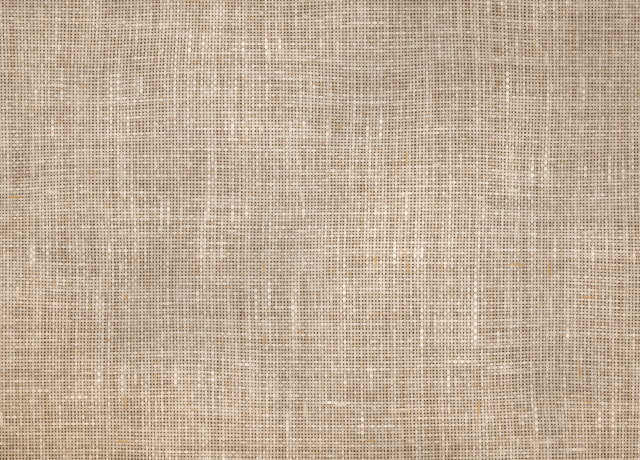
Give the GLSL for this texture, as a Shadertoy shader.

```glsl
float hash(vec2 p) {
    return fract(sin(dot(p, vec2(127.1, 311.7))) * 43758.5453);
}

float noise(vec2 p) {
    vec2 i = floor(p), f = fract(p);
    f = f * f * (3.0 - 2.0 * f);
    return mix(mix(hash(i), hash(i + vec2(1, 0)), f.x),
               mix(hash(i + vec2(0, 1)), hash(i + vec2(1, 1)), f.x), f.y);
}

// One family of parallel yarns: colour in rgb, coverage in a
vec4 yarn(float across, float along, float seed) {
    float id = floor(across) + seed;
    float streak = noise(vec2(along * 0.045, id));
    float fuzz = noise(vec2(along * 0.6, id + 300.0));
    float slub = smoothstep(0.86, 0.98, noise(vec2(along * 0.08, id + 600.0)));
    float offset = 0.16 * (hash(vec2(id, 9.0)) - 0.5);
    float d = abs(fract(across) - 0.5 + offset);
    float width = 0.24 + 0.11 * streak + 0.09 * fuzz + 0.17 * slub;

    float tone = 0.45 * streak + 0.35 * fuzz + 0.2 * hash(vec2(id, 4.0));
    tone = clamp(tone - 0.04 + 0.4 * slub, 0.0, 1.0);
    vec3 color = mix(vec3(0.77, 0.675, 0.57), vec3(0.98, 0.93, 0.87), tone);
    float golden = smoothstep(0.8, 0.98, noise(vec2(along * 0.3, id + 900.0)));
    color = mix(color, vec3(0.8, 0.64, 0.44), 0.45 * golden);
    float roundness = min(d / width, 1.0);
    color *= 1.0 - 0.18 * roundness * roundness;
    return vec4(color, 1.0 - smoothstep(width - 0.1, width + 0.1, d));
}

// Plain weave, the upper yarn alternating like a checkerboard
vec3 weave(vec2 uv) {
    vec2 p = uv * 138.0;
    p += 1.4 * vec2(noise(uv * 5.0), noise(uv * 5.0 + 40.0));
    vec4 warp = yarn(p.x, p.y, 0.0);
    vec4 weft = yarn(p.y, p.x, 2000.0);
    bool warpOnTop = mod(floor(p.x) + floor(p.y), 2.0) < 0.5;
    vec4 upper = warpOnTop ? warp : weft;
    vec4 lower = warpOnTop ? weft : warp;
    vec3 gap = vec3(0.35, 0.265, 0.175);
    vec3 color = mix(gap, lower.rgb * 0.9, lower.a);
    return mix(color, upper.rgb, upper.a);
}

// Scattered thick knots, some pale and some ochre
vec4 knots(vec2 uv) {
    vec2 p = uv * 13.0, cell = floor(p);
    vec2 center = 0.35 + 0.3 * vec2(hash(cell + 11.0), hash(cell + 23.0));
    vec2 q = fract(p) - center;
    if (hash(cell + 31.0) < 0.5) q = q.yx;
    float kind = hash(cell + 47.0);
    float halfLength = mix(0.06, 0.3, pow(hash(cell + 59.0), 2.0));
    float r = length(q / vec2(halfLength, 0.04));
    r += 0.5 * (noise(p * 14.0) - 0.5);
    float present = step(hash(cell + 71.0), 0.5);
    vec3 color = kind < 0.2 ? vec3(0.8, 0.62, 0.38) : vec3(0.91, 0.85, 0.76);
    return vec4(color, 0.65 * present * (1.0 - smoothstep(0.5, 1.2, r)));
}

void mainImage(out vec4 fragColor, in vec2 fragCoord) {
    vec2 uv = fragCoord / iResolution.y;

    // Average nine samples inside the pixel
    vec3 color = vec3(0.0);
    for (int i = 0; i < 9; i++) {
        vec2 shift = (vec2(i % 3, i / 3) - 1.0) / 3.0;
        color += weave((fragCoord + shift) / iResolution.y) / 9.0;
    }
    vec4 knot = knots(uv);
    color = mix(color, knot.rgb, knot.a);

    // Uneven light, with darker and warmer borders
    vec2 s = fragCoord / iResolution.xy;
    float edge = smoothstep(0.25, 0.8, length(s - vec2(0.42, 0.5)));
    float patches = 0.6 * noise(uv * 3.5 + 7.0) + 0.4 * noise(uv * 11.0);
    color *= 1.0 + 0.14 * (patches - 0.5) + 0.035 - 0.13 * edge;
    float warmth = 0.6 * edge + 0.5 * (1.0 - s.x) * (1.0 - s.y);
    color *= mix(vec3(0.995, 1.0, 1.015), vec3(1.03, 0.985, 0.93), warmth);
    fragColor = vec4(clamp(color, 0.0, 1.0), 1.0);
}
```
